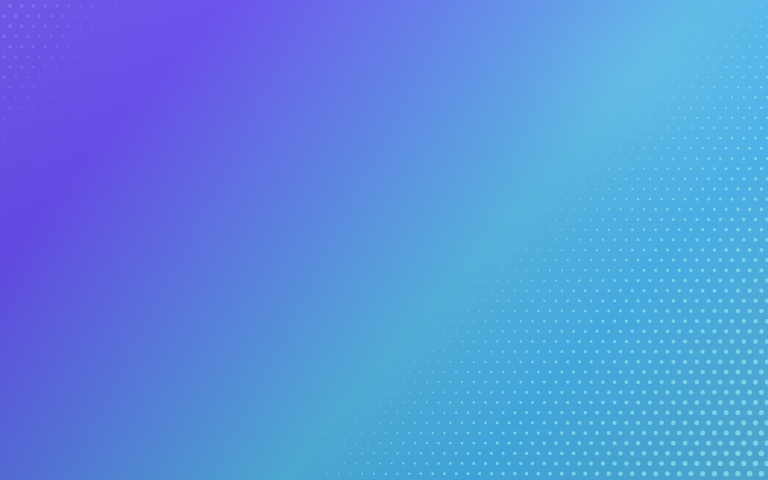
Write a WebGL 1 fragment shader that draws this background.

```glsl
precision highp float;

uniform vec2 u_resolution;

// Linear blend weight between two gradient stops
float ramp(float start, float end, float t) {
  return clamp((t - start) / (end - start), 0.0, 1.0);
}

// Diagonal sweep from violet through cyan to blue
vec3 diagonalGradient(float t) {
  vec3 color = mix(vec3(0.40, 0.30, 0.85), vec3(0.385, 0.285, 0.88), ramp(0.0, 0.35, t));
  color = mix(color, vec3(0.335, 0.69, 0.86), ramp(0.35, 1.095, t));
  color = mix(color, vec3(0.285, 0.675, 0.885), ramp(1.095, 1.39, t));
  return mix(color, vec3(0.335, 0.68, 0.835), ramp(1.39, 1.86, t));
}

// Distance to the nearest centre of a staggered dot lattice
float latticeDistance(vec2 p) {
  vec2 pitch = vec2(0.02446, 0.02118);
  p -= vec2(0.0208, 0.0125);
  float row = floor(p.y / pitch.y + 0.5);
  p.x += 0.5 * pitch.x * mod(row, 2.0);
  vec2 cell = vec2(floor(p.x / pitch.x + 0.5), row);
  return length(p - cell * pitch);
}

void main() {
  // Canvas heights, measured down from the top left corner
  vec2 p = vec2(gl_FragCoord.x, u_resolution.y - gl_FragCoord.y) / u_resolution.y;
  p.x *= 1.6 * u_resolution.y / u_resolution.x;
  float pixel = 1.0 / u_resolution.y;
  float t = dot(p, vec2(0.75, 0.66));

  // Base gradient, lighter at the top
  vec3 color = diagonalGradient(t);
  color += vec3(0.04, 0.04, 0.045) * (1.0 - 2.0 * p.y);

  // Soft highlight near the upper right
  vec2 glow = (p - vec2(1.34, 0.17)) / vec2(0.22, 0.16);
  color += vec3(0.025, 0.02, 0.01) * exp(-dot(glow, glow));

  // Halftone dots growing toward two opposite corners
  float d = latticeDistance(p);
  float cyanRadius = mix(0.0008, 0.0058, ramp(1.04, 1.82, t));
  float cyanDots = clamp((cyanRadius - d) / pixel + 0.5, 0.0, 1.0);
  cyanDots *= 0.85 * smoothstep(1.0, 1.3, t);
  color = mix(color, vec3(0.52, 0.85, 0.92), cyanDots);

  float violetRadius = mix(0.0042, 0.0008, ramp(0.0, 0.32, t));
  float violetDots = clamp((violetRadius - d) / pixel + 0.5, 0.0, 1.0);
  violetDots *= 0.75 * (1.0 - smoothstep(0.0, 0.34, t));
  color = mix(color, vec3(0.55, 0.46, 0.95), violetDots);

  gl_FragColor = vec4(color, 1.0);
}
```
